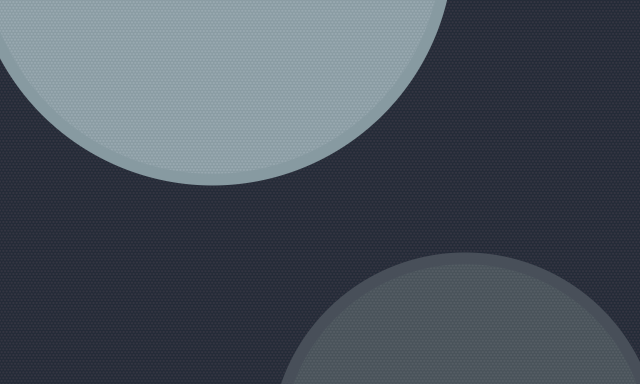
This background is drawn by a WebGL 1 fragment shader. Its source:

```glsl
precision highp float;

uniform vec2 u_resolution;

// Disc centres are fractions of the canvas; lengths are in canvas heights.
const vec2 UPPER_CENTER = vec2(0.332, 1.145);
const float UPPER_RADIUS = 0.628;
const vec2 LOWER_CENTER = vec2(0.7266, -0.164);
const float LOWER_RADIUS = 0.5065;
const float RIM_WIDTH = 0.0305;

const float DOT_PITCH = 0.0087;
const float DOT_RADIUS = 0.3; // in pitches

const vec3 NIGHT = vec3(0.143, 0.170, 0.218);
const vec3 NIGHT_DOT = vec3(0.204, 0.208, 0.258);
const vec3 UPPER_RIM = vec3(0.530, 0.603, 0.631);
const vec3 UPPER_FILL = vec3(0.540, 0.611, 0.640);
const vec3 UPPER_DOT = vec3(0.600, 0.662, 0.692);
const vec3 LOWER_RIM = vec3(0.282, 0.310, 0.350);
const vec3 LOWER_FILL = vec3(0.286, 0.324, 0.354);
const vec3 LOWER_DOT = vec3(0.335, 0.366, 0.393);

// Antialiased coverage of a signed distance, negative inside.
float coverage(float dist, float pixel) {
    return clamp(0.5 - dist / pixel, 0.0, 1.0);
}

// Staggered lattice: the nearest dot of two interleaved rectangular grids.
float dotPattern(vec2 p, float pixel) {
    vec2 cell = vec2(1.0, 1.7320508);
    vec2 q = p / DOT_PITCH;
    vec2 a = mod(q, cell) - 0.5 * cell;
    vec2 b = mod(q + 0.5 * cell, cell) - 0.5 * cell;
    float dist = min(length(a), length(b)) - DOT_RADIUS;
    return coverage(dist, pixel / DOT_PITCH);
}

// Flat rim around a textured interior.
vec3 paintDisc(vec3 below, vec3 rim, vec3 fill, float dist, float pixel) {
    vec3 disc = mix(rim, fill, coverage(dist + RIM_WIDTH, pixel));
    return mix(below, disc, coverage(dist, pixel));
}

void main() {
    float pixel = 1.0 / u_resolution.y;
    vec2 p = gl_FragCoord.xy * pixel;
    vec2 aspect = vec2(u_resolution.x * pixel, 1.0);

    float dots = dotPattern(p, pixel);
    float upper = length(p - UPPER_CENTER * aspect) - UPPER_RADIUS;
    float lower = length(p - LOWER_CENTER * aspect) - LOWER_RADIUS;

    vec3 color = mix(NIGHT, NIGHT_DOT, dots);
    color = paintDisc(color, UPPER_RIM, mix(UPPER_FILL, UPPER_DOT, dots), upper, pixel);
    color = paintDisc(color, LOWER_RIM, mix(LOWER_FILL, LOWER_DOT, dots), lower, pixel);

    gl_FragColor = vec4(color, 1.0);
}
```
